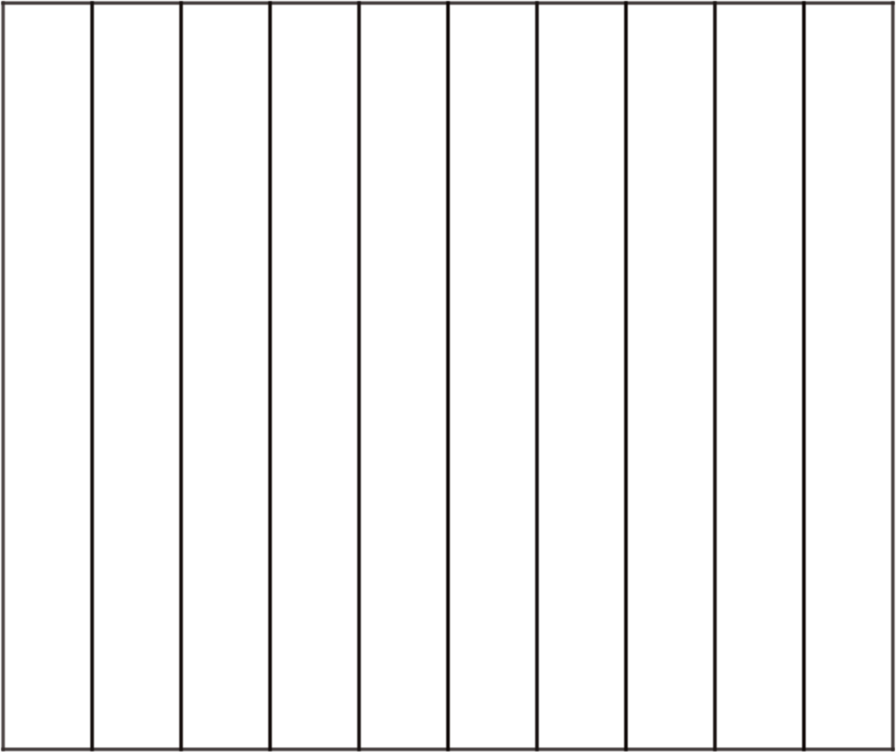
Write a WebGL 2 fragment shader that draws this pattern.

```glsl
#version 300 es
precision highp float;
// Ten tall white panels in one row, ruled by thin soft black lines inside a thin frame.

#define PANELS 10.0
#define MARGIN_X 0.0035      // lengths are fractions of the canvas width
#define MARGIN_TOP 0.0034
#define MARGIN_BOTTOM 0.0030
#define LINE_WIDTH 0.0040
#define FRAME_WIDTH 0.0038
#define SOFTNESS 0.0031
#define FRAME_FADE 0.86
#define TONE_VARIATION 0.06

uniform vec2 u_resolution;
out vec4 outColor;

const vec3 PAPER = vec3(1.0);
const vec3 INK = vec3(0.04, 0.02, 0.02);
const vec3 FRAME_INK = vec3(0.15, 0.12, 0.12);

float hash(float n) {
    n = fract(n * 0.1031);
    n *= n + 33.33;
    return fract(n * (n + n));
}

// Coverage of a soft stroke at a distance from its centre line.
float stroke(float distanceToLine, float width, float blur) {
    return 1.0 - smoothstep(-0.5 * blur, 0.5 * blur, distanceToLine - 0.5 * width);
}

void main() {
    vec2 p = gl_FragCoord.xy / u_resolution.x;
    float height = u_resolution.y / u_resolution.x;
    float blur = max(SOFTNESS, 1.2 / u_resolution.x);

    // Nearest vertical rule, including both sides of the frame
    float pitch = (1.0 - 2.0 * MARGIN_X) / PANELS;
    float index = clamp(floor((p.x - MARGIN_X) / pitch + 0.5), 0.0, PANELS);
    float ruleX = MARGIN_X + index * pitch;
    bool isSide = index < 0.5 || index > PANELS - 0.5;

    // Small differences of tone and warmth between rules
    float tone = TONE_VARIATION * hash(index + 1.0);
    vec3 warmth = vec3(0.02, 0.01, 0.0) * hash(index + 23.0);
    vec3 ruleInk = (isSide ? FRAME_INK : INK) + tone + warmth;
    float ruleWidth = isSide ? FRAME_WIDTH : LINE_WIDTH;
    float rule = stroke(abs(p.x - ruleX), ruleWidth, blur);
    rule *= isSide ? FRAME_FADE : 1.0;

    // Rules stop at the outer edge of the frame
    float topY = height - MARGIN_TOP;
    float middleY = 0.5 * (topY + MARGIN_BOTTOM);
    float beyondEnd = abs(p.y - middleY) - 0.5 * (topY - MARGIN_BOTTOM);
    rule *= stroke(beyondEnd, FRAME_WIDTH, blur);

    // Top and bottom of the frame
    float edgeDistance = min(abs(p.y - MARGIN_BOTTOM), abs(p.y - topY));
    float edge = FRAME_FADE * stroke(edgeDistance, FRAME_WIDTH, blur);
    float beyondSide = abs(p.x - 0.5) - (0.5 - MARGIN_X);
    edge *= stroke(beyondSide, FRAME_WIDTH, blur);

    vec3 color = mix(PAPER, FRAME_INK, edge);
    color = mix(color, ruleInk, rule);
    outColor = vec4(color, 1.0);
}
```
